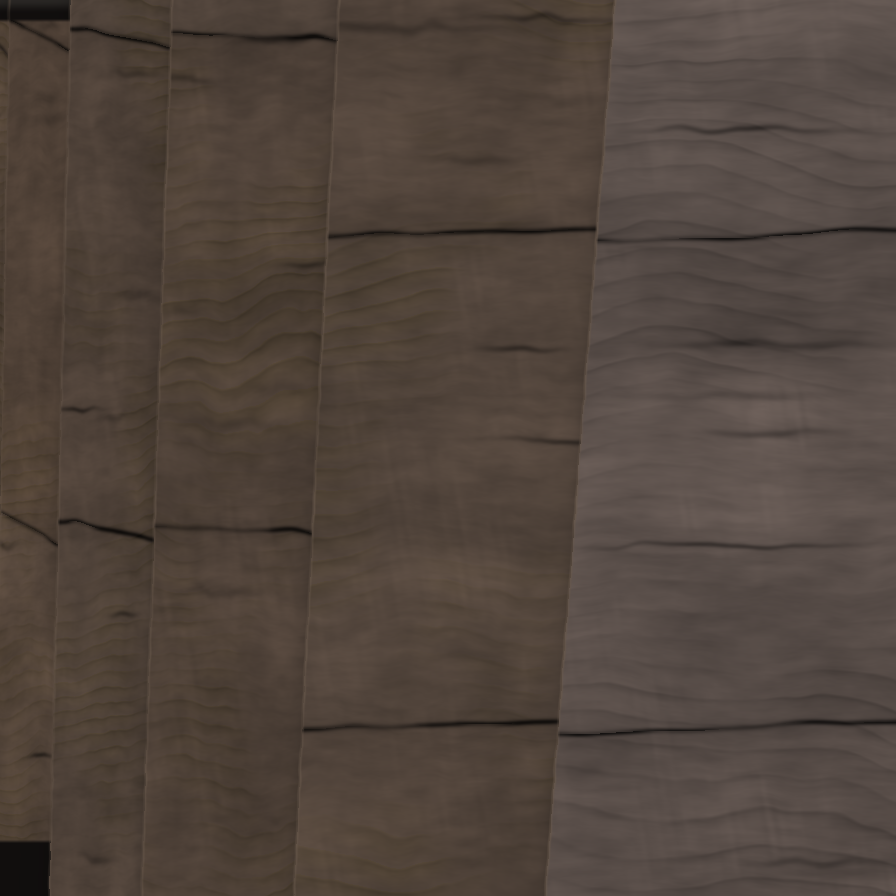
Write a WebGL 1 fragment shader that draws this texture.

```glsl
precision highp float;
// Five overlapping wooden panels that widen to the right in perspective.
// A logarithm finds the panel; each gets hashed boards, growth rings, fibres
// and cracks, with a thin pale rim along every slanted seam.

uniform vec2 u_resolution;

float hash(vec2 p) {
  return fract(sin(dot(p, vec2(127.1, 311.7))) * 43758.5);
}

float noise(vec2 p) {
  vec2 i = floor(p), f = fract(p);
  f = f * f * (3.0 - 2.0 * f);
  return mix(mix(hash(i), hash(i + vec2(1.0, 0.0)), f.x),
             mix(hash(i + vec2(0.0, 1.0)), hash(i + vec2(1.0, 1.0)), f.x), f.y);
}

float fbm(vec2 p) {
  float sum = 0.0, amp = 0.5;
  for (int i = 0; i < 4; i++) {
    sum += amp * noise(p);
    p = p * 2.03 + 17.3;
    amp *= 0.5;
  }
  return sum;
}

// Horizontal position of a seam, in geometric progression
float seamX(float index, float y) {
  return 0.0085 * y - 0.1035 + (0.1585 + 0.0155 * y) * pow(1.65, index);
}

// Soft dark streak of the given half size
float streak(vec2 offset, vec2 size) {
  vec2 d = offset / size;
  return exp(-dot(d, d));
}

void main() {
  vec2 uv = gl_FragCoord.xy / u_resolution;
  float x = uv.x + 0.0015 * (noise(vec2(uv.y * 70.0, 3.0)) - 0.5);
  float y = uv.y;

  // Panel index from -1 to 3, and distances to its two seams
  float panel = floor(log((x + 0.1035 - 0.0085 * y) / (0.1585 + 0.0155 * y)) / log(1.65));
  float left = seamX(panel, y), right = seamX(panel + 1.0, y);
  float fromLeft = x - left, toRight = right - x;
  float across = fromLeft / (right - left);
  float nearness = (panel + 1.0) / 4.0;
  float front = step(2.5, panel);
  float seed = panel * 13.7 + 31.0;

  // Grain space is shifted per panel and gently bent
  vec2 grain = vec2(across * (1.0 + nearness) + seed, y);
  float bend = fbm(vec2(grain.x * 1.3, y * 5.0 + seed));
  float grainY = y + 0.045 * (bend - 0.5);

  // Stacked boards, separated by dark joints
  float phase = panel < 1.5 ? 0.41 : 0.19;
  float jointY = y - phase - 0.014 * (across - 0.5) * (panel - 1.5)
               - 0.006 * (noise(vec2(grain.x * 4.0, seed)) - 0.5);
  float board = floor(jointY / 0.55);
  float toJoint = abs(mod(jointY + 0.275, 0.55) - 0.275);

  vec3 wood = mix(vec3(0.318, 0.266, 0.230), vec3(0.362, 0.318, 0.298), front);
  wood += 0.02 * (hash(vec2(board, seed)) - 0.5);
  wood += vec3(0.014, 0.007, 0.0) * step(panel, -0.5);

  // Broad bands, blotches and fine fibres
  float bands = fbm(vec2(grain.x * 0.7, grainY * 11.0 + seed));
  float blotch = fbm(vec2(grain.x * 3.0, y * 9.0 + seed * 2.0));
  float fibre = fbm(vec2(grain.x * 5.0, grainY * 95.0));
  float tone = 1.0 + 0.30 * (bands - 0.47) + 0.20 * (blotch - 0.47) + 0.20 * (fibre - 0.47);

  // Growth rings: slow darkening, sharp release, present only in patches
  float rings = grainY * mix(62.0, 33.0, nearness) + 2.2 * noise(vec2(grain.x * 1.2, y * 6.0));
  float ring = fract(rings);
  float patches = smoothstep(0.36, 0.62, fbm(vec2(grain.x * 0.8, y * 4.5 + seed * 3.0)));
  float ringStrength = 0.4 + 0.6 * hash(vec2(floor(rings), seed));
  tone -= 0.24 * pow(ring, 5.0) * smoothstep(1.0, 0.86, ring) * (0.15 + patches) * ringStrength;

  // Faint cross figure running against the grain
  float figure = noise(vec2(x * 150.0 + y * 25.0, y * 12.0)) - 0.5;
  tone += 0.07 * figure * smoothstep(0.45, 0.65, blotch);

  // Joint lines with a brown stain around them
  float jointWear = smoothstep(0.2, 0.75, noise(vec2(grain.x * 3.0, board + seed)));
  tone -= (0.25 + 0.4 * jointWear) * exp(-pow(toJoint / 0.0032, 2.0));
  tone -= 0.10 * exp(-toJoint / 0.02) * bands * 2.0;

  // Scattered short cracks and smudges
  for (int i = 0; i < 7; i++) {
    vec2 key = vec2(float(i) * 3.1, seed);
    vec2 spot = vec2(hash(key), hash(key + 5.3));
    float depth = hash(key + 9.1);
    vec2 size = vec2(0.12 + 0.22 * hash(key + 2.7), mix(0.008, 0.0028, depth));
    float drift = 0.008 * (noise(vec2(grain.x * 7.0, float(i))) - 0.5);
    tone -= mix(0.10, 0.48, depth * depth) * streak(vec2(across, y + drift) - spot, size);
  }

  vec3 color = wood * max(tone, 0.2);
  color.b *= 1.0 - 0.10 * patches * ring * (1.0 - front);

  // Dark openings above and below the farthest panel
  float soft = 1.0 / u_resolution.y + 0.0015;
  float opening = smoothstep(-soft, soft, y - 0.977) + smoothstep(-soft, soft, 0.061 - y);
  vec3 shade = mix(vec3(0.065, 0.055, 0.052), vec3(0.16, 0.15, 0.14), smoothstep(0.985, 1.0, y));
  color = mix(color, shade, opening * step(panel, -0.5));

  // Contact shadow and pale rim at the seams
  color *= 1.0 - 0.13 * exp(-toRight / 0.010);
  float rim = 1.0 - smoothstep(0.0004, 0.0028, min(fromLeft, toRight));
  float rimWear = 0.35 + 0.4 * noise(vec2(y * 45.0, 8.0));
  color = mix(color, vec3(0.40, 0.34, 0.29), rim * rimWear * (0.5 + 0.5 * nearness));

  gl_FragColor = vec4(color, 1.0);
}
```
